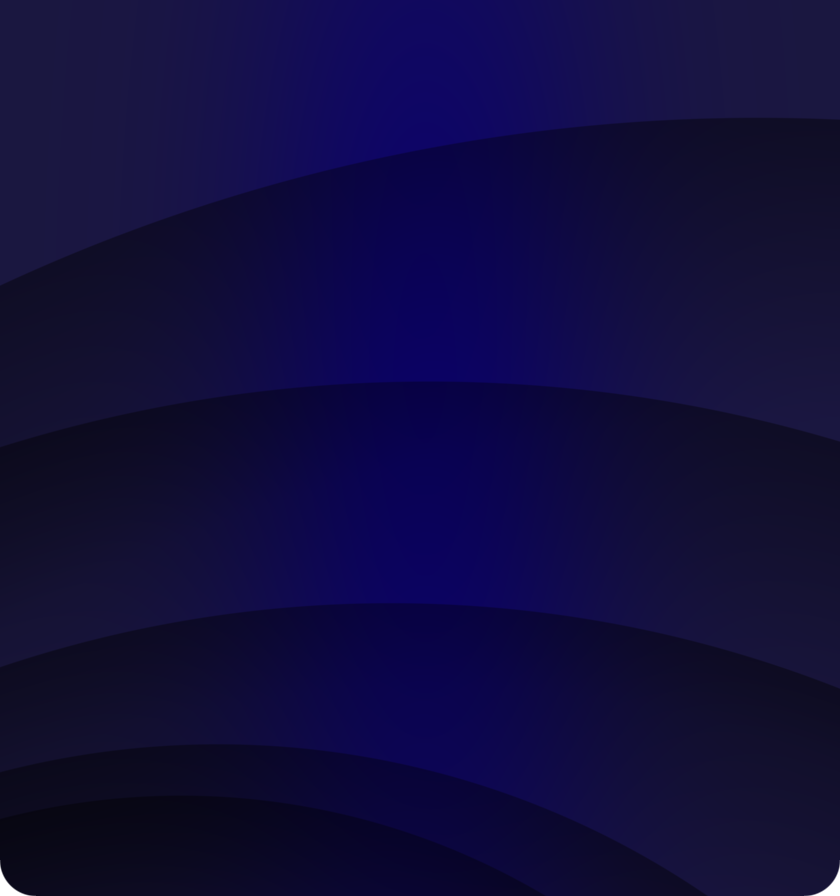
Reproduce this background procedurally as a Shadertoy shader.

```glsl
#define EDGE_COLOR vec3(0.104, 0.090, 0.250)
#define GLOW_COLOR vec3(0.046, 0.008, 0.425)
#define PAGE_COLOR vec3(1.0)
#define GLOW_CENTER vec2(0.475, 0.52)
#define GLOW_WIDTH 0.15
#define GLOW_FADE 1.4
#define SHADOW_DARK 0.57
#define SHADOW_DEPTH 0.34
#define GLOW_SHADE_POWER 0.7
#define CORNER_RADIUS 0.04

// Each hill is a disc: crest x, crest y, radius
const vec3 HILLS[5] = vec3[5](
    vec3(0.846, 0.8685, 2.004),
    vec3(0.479, 0.5742, 1.600),
    vec3(0.436, 0.3268, 1.365),
    vec3(0.2435, 0.1693, 0.966),
    vec3(0.202, 0.1120, 0.796));

// Depth below the rim of a hill, positive inside
float hillDepth(vec2 p, vec3 hill) {
    return hill.z - length(p - hill.xy + vec2(0.0, hill.z));
}

// Vertical beam, strongest around the middle height
float beam(vec2 p) {
    vec2 d = p - GLOW_CENTER;
    float across = exp(-0.5 * d.x * d.x / (GLOW_WIDTH * GLOW_WIDTH));
    return across * max(0.0, 1.0 - GLOW_FADE * d.y * d.y);
}

// Distance to a panel rounded at its lower corners only
float panelDistance(vec2 p, float width) {
    vec2 q = vec2(abs(p.x - 0.5 * width) - 0.5 * width, -p.y) + CORNER_RADIUS;
    return length(max(q, 0.0)) + min(max(q.x, q.y), 0.0) - CORNER_RADIUS;
}

void mainImage(out vec4 fragColor, in vec2 fragCoord) {
    vec2 p = fragCoord / iResolution.y;
    float width = iResolution.x / iResolution.y;
    float soft = 1.0 / iResolution.y;

    // Overlapping hills: dark at the rim, clearing with depth
    float shade = 1.0;
    for (int i = 0; i < 5; i++) {
        float depth = hillDepth(p, HILLS[i]);
        float shadow = mix(SHADOW_DARK, 1.0, clamp(depth / SHADOW_DEPTH, 0.0, 1.0));
        shade *= mix(1.0, shadow, smoothstep(-soft, soft, depth));
    }

    // The beam shines partly through the shadows
    float glow = beam(p);
    vec3 color = mix(EDGE_COLOR, GLOW_COLOR, glow);
    color *= pow(shade, mix(1.0, GLOW_SHADE_POWER, glow));

    // Rounded lower corners
    float outside = smoothstep(-soft, soft, panelDistance(p, width));
    bool nearCorner = p.y < CORNER_RADIUS && abs(p.x - 0.5 * width) > 0.5 * width - CORNER_RADIUS;
    color = mix(color, PAGE_COLOR, nearCorner ? outside : 0.0);

    fragColor = vec4(color, 1.0);
}
```
